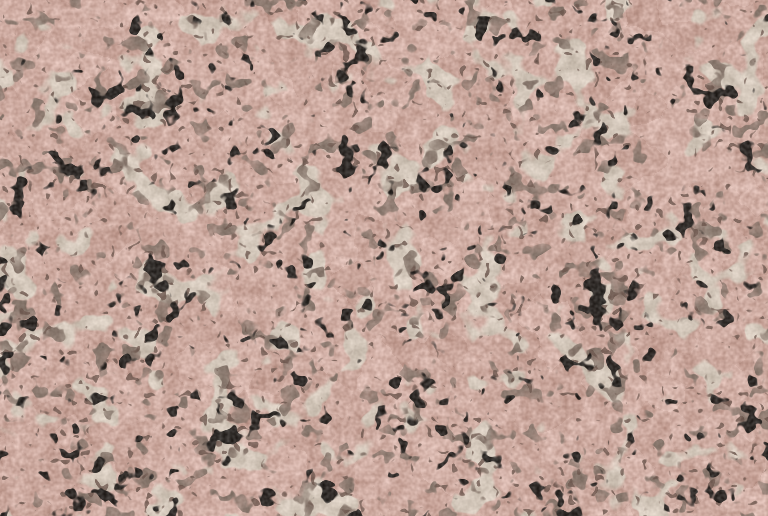
This texture is drawn by a Shadertoy shader. Its source:

```glsl
// Polished pink granite: mottled feldspar with cream patches, smoky quartz
// and clustered black mica. Each mineral is a threshold of layered gradient
// noise on warped coordinates; Voronoi cells give the feldspar its facets.

#define PINK_SCALE   17.0   // feldspar facets per canvas height
#define CREAM_SCALE  12.0
#define QUARTZ_SCALE 25.0
#define MICA_SCALE   27.0
#define CREAM_LEVEL  0.24   // higher levels give rarer grains
#define QUARTZ_LEVEL 0.31
#define MICA_LEVEL   0.43
#define FLECK_LEVEL  0.40
#define EDGE         0.07   // softness of the grain borders
#define WARP         0.007  // raggedness of the grain borders

const vec3 PINK_DEEP  = vec3(0.725, 0.575, 0.530);
const vec3 PINK_PALE  = vec3(0.875, 0.750, 0.715);
const vec3 CREAM      = vec3(0.865, 0.825, 0.775);
const vec3 CREAM_GREY = vec3(0.765, 0.725, 0.670);
const vec3 QUARTZ     = vec3(0.520, 0.455, 0.415);
const vec3 FLECK      = vec3(0.430, 0.345, 0.310);
const vec3 MICA       = vec3(0.175, 0.160, 0.150);

// Integer hash: two values in 0..1 for each lattice point
vec2 hash2(vec2 cell) {
    uvec2 q = uvec2(ivec2(cell)) * uvec2(1597u, 3571u);
    uint h = (q.x ^ q.y) * 747796405u + 28911u;
    h = (h ^ (h >> 15)) * 277803737u;
    h ^= h >> 13;
    h *= 10979u;
    h ^= h >> 16;
    return vec2(h & 65535u, h >> 16) / 65535.0;
}

vec2 gradient(vec2 cell) {
    float angle = 6.28319 * hash2(cell).x;
    return vec2(cos(angle), sin(angle));
}

float noise(vec2 p) {
    vec2 i = floor(p), f = fract(p);
    vec2 u = f * f * f * (f * (f * 6.0 - 15.0) + 10.0);
    vec2 e = vec2(1.0, 0.0);
    float low  = mix(dot(gradient(i), f),
                     dot(gradient(i + e.xy), f - e.xy), u.x);
    float high = mix(dot(gradient(i + e.yx), f - e.yx),
                     dot(gradient(i + e.xx), f - e.xx), u.x);
    return mix(low, high, u.y);
}

// Two octaves, the second turned to hide the lattice
float grains(vec2 p) {
    vec2 turned = mat2(0.8, 0.6, -0.6, 0.8) * p;
    return noise(p) + 0.5 * noise(turned * 2.1 + 17.3);
}

// Random tone of the nearest Voronoi cell
float facetTone(vec2 p) {
    vec2 base = floor(p);
    float nearest = 9.0, tone = 0.0;
    for (int y = -1; y <= 1; y++)
    for (int x = -1; x <= 1; x++) {
        vec2 cell = base + vec2(x, y);
        vec2 toSeed = cell + hash2(cell) - p;
        float d = dot(toSeed, toSeed);
        if (d < nearest) {
            nearest = d;
            tone = hash2(cell + 91.0).y;
        }
    }
    return tone;
}

float cover(float field, float level) {
    return smoothstep(level - EDGE, level + EDGE, field);
}

void mainImage(out vec4 fragColor, in vec2 fragCoord) {
    vec2 p = fragCoord / iResolution.y + 3.0;
    vec2 ragged = p + WARP * vec2(noise(p * 55.0), noise(p * 55.0 + 31.7));
    float fine = noise(p * 130.0);
    float cluster = noise(p * 8.0 + 5.1);

    // Pink feldspar: facets, soft mottling and fine tooth
    float tone = 0.54 + 0.36 * (facetTone(ragged * PINK_SCALE) - 0.5)
               + 0.50 * noise(p * 30.0 + 9.4) + 0.45 * noise(p * 70.0) + 0.3 * fine;
    vec3 color = mix(PINK_DEEP, PINK_PALE, clamp(tone, 0.0, 1.1));

    // Cream feldspar patches with greyish clouding
    float cream = grains(ragged * CREAM_SCALE + 40.2) + 0.3 * cluster;
    vec3 creamColor = mix(CREAM_GREY, CREAM, clamp(0.65 + 1.3 * noise(p * 38.0 + 3.3), 0.0, 1.2));
    color = mix(color, creamColor, 0.92 * cover(cream, CREAM_LEVEL));

    // Smoky quartz, partly see-through
    float quartz = grains(ragged * QUARTZ_SCALE + 73.6) + 0.35 * cluster;
    float smoke = clamp(0.80 + 0.7 * noise(p * 33.0 + 61.0), 0.4, 1.0);
    color = mix(color, QUARTZ, smoke * cover(quartz, QUARTZ_LEVEL));

    // Small brown flecks
    float fleck = noise(ragged * 62.0 + 12.9) + 0.3 * cluster;
    color = mix(color, FLECK, 0.8 * cover(fleck, FLECK_LEVEL));

    // Black mica, gathered in clusters
    float mica = grains(ragged * MICA_SCALE + 128.4) + 0.55 * cluster
               + 0.2 * noise(p * 14.0 + 27.0);
    color = mix(color, MICA + 0.10 * fine, 0.96 * cover(mica, MICA_LEVEL));

    color += 0.05 * fine + 0.03 * noise(p * 210.0);
    fragColor = vec4(clamp(color, 0.0, 1.0), 1.0);
}
```
